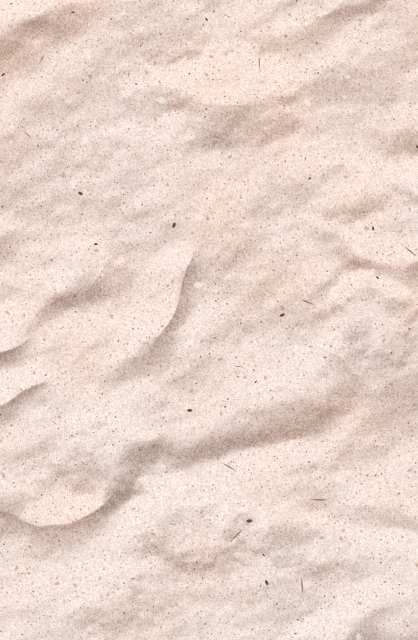
Write a Shadertoy shader that draws this texture.

```glsl
// Pale, trampled beach sand: a height field of short ridges, raised pads and
// soft noise is lit from above by its slope, then covered with fine grain,
// mineral specks, shell chips and a few twigs.

#define RIDGE_FREQ   4.6
#define RIDGE_HEIGHT 0.046
#define PAD_CELLS    4.6
#define PAD_HEIGHT   0.027
#define RELIEF       0.20
#define GRAIN        0.115
#define SAND_COLOR   vec3(0.928, 0.846, 0.804)
#define TONE_SLOPE   vec3(0.92, 1.00, 1.04)
#define RUST_COLOR   vec3(0.66, 0.47, 0.38)
#define DARK_COLOR   vec3(0.25, 0.20, 0.19)
#define SHELL_COLOR  vec3(1.00, 0.96, 0.93)

float hash(vec2 p) {
    vec3 q = fract(vec3(p.xyx) * 0.1031);
    q += dot(q, q.yzx + 33.33);
    return fract((q.x + q.y) * q.z);
}

vec2 hash2(vec2 p) {
    return vec2(hash(p + 17.3), hash(p + 71.9));
}

mat2 rotation(float a) {
    float c = cos(a), s = sin(a);
    return mat2(c, s, -s, c);
}

float noise(vec2 p) {
    vec2 i = floor(p), f = p - i;
    f = f * f * f * (f * (f * 6.0 - 15.0) + 10.0);
    return mix(mix(hash(i), hash(i + vec2(1, 0)), f.x),
               mix(hash(i + vec2(0, 1)), hash(i + vec2(1, 1)), f.x), f.y);
}

float fbm(vec2 p) {
    float sum = 0.0, amp = 0.5;
    for (int i = 0; i < 4; i++) {
        sum += amp * noise(p);
        p = rotation(0.6) * p * 2.1 + 9.7;
        amp *= 0.48;
    }
    return sum;
}

// Slow rise, then a steep face whose crest is crisp only in places
float ridges(vec2 p) {
    vec2 along = rotation(-0.45) * p;
    float bend = 1.3 * noise(along * vec2(3.2, 3.8) + 3.1) + 0.7 * noise(p * 8.5 + 14.0)
               + 0.18 * noise(p * 21.0);
    float f = fract(-along.y * RIDGE_FREQ + bend);
    float rise = smoothstep(0.0, 0.62, f);
    float fall = clamp((1.0 - f) / 0.38, 0.0, 1.0);
    float crisp = smoothstep(0.35, 0.75, noise(p * 7.0 + 33.0));
    fall = mix(smoothstep(0.0, 1.0, fall), fall * fall, crisp);
    float patches = smoothstep(0.30, 0.85, noise(along * vec2(6.5, 8.0) + 21.0));
    return min(rise, fall) * patches;
}

// Scattered rounded pads; the rims run from soft to defined
float pads(vec2 p) {
    vec2 g = p * PAD_CELLS, cell = floor(g);
    float wobble = 1.1 * (fbm(p * 11.0) - 0.455), sum = 0.0;
    float inner = mix(0.15, 0.70, noise(p * 7.0 + 52.0));
    for (int y = -1; y <= 1; y++)
    for (int x = -1; x <= 1; x++) {
        vec2 id = cell + vec2(x, y), r = hash2(id);
        vec2 d = rotation(0.7 - 1.6 * r.x) * (g - id - 0.1 - 0.8 * r);
        d /= vec2(0.32 + 0.30 * r.y, 0.20 + 0.18 * hash(id + 2.2));
        sum += (1.0 - smoothstep(inner, 1.08, length(d) + wobble)) * hash(id + 5.5);
    }
    return sum;
}

float height(vec2 p) {
    vec2 along = rotation(-0.45) * p;
    return RIDGE_HEIGHT * ridges(p) + PAD_HEIGHT * pads(p)
         + 0.062 * fbm(along * vec2(5.0, 7.5) + 40.0);
}

// One jittered, turned ellipse in a share of the cells of a turned grid
float specks(vec2 p, float cells, float share, vec2 size, float pixel) {
    p = rotation(cells) * p + cells;
    vec2 id = floor(p * cells), r = hash2(id);
    vec2 d = p - (id + 0.18 + 0.64 * r) / cells;
    d = rotation(6.283 * hash(id + 3.7)) * d;
    size *= 0.5 + 0.8 * hash(id + 5.9);
    float dist = (length(d / size) - 1.0) * size.y;
    float present = step(hash(id + 8.1), share);
    return present * (1.0 - smoothstep(-0.5 * pixel, 0.6 * pixel, dist));
}

void mainImage(out vec4 fragColor, in vec2 fragCoord) {
    vec2 p = fragCoord / iResolution.y;
    float pixel = 1.0 / iResolution.y;

    // Relief: surfaces that fall toward the light are bright
    vec2 toLight = 0.004 * vec2(-0.30, 0.95);
    float tone = RELIEF * (height(p) - height(p + toLight)) / 0.004;
    tone = tone > 0.0 ? tone : tone / (1.0 - 1.8 * tone);

    // Broad hollows and a slightly darker far end, with levelled highlights
    tone += 0.14 * (fbm(rotation(-0.5) * p * vec2(3.0, 5.5) + 80.0) - 0.455);
    tone += mix(0.030, -0.020, p.y);
    tone = tone > 0.0 ? 0.062 * (1.0 - exp(-tone / 0.062)) : tone;

    // Grain, a little rougher in the shaded hollows
    float grain = noise(rotation(0.6) * p * 520.0) - 0.5
                + 0.4 * (noise(rotation(1.1) * p * 270.0 + 7.0) - 0.5);
    tone += GRAIN * grain * (1.0 - 1.5 * min(tone, 0.0));
    vec3 col = SAND_COLOR + TONE_SLOPE * tone;

    // Patches of warmer sand
    float warmth = fbm(p * 9.0 + 60.0) - 0.455 + 0.3 * (p.y - 0.5);
    col += warmth * vec3(0.030, -0.015, -0.045);

    // Mineral specks, shell chips and twigs
    col = mix(col, RUST_COLOR, 0.45 * specks(p, 125.0, 0.30, vec2(0.0013, 0.0010), pixel));
    col = mix(col, RUST_COLOR, 0.40 * specks(p, 38.0, 0.10, vec2(0.0032, 0.0019), pixel));
    col = mix(col, DARK_COLOR, 0.45 * specks(p, 67.0, 0.11, vec2(0.0013, 0.0010), pixel));
    col = mix(col, DARK_COLOR, 0.80 * specks(p, 17.0, 0.06, vec2(0.0034, 0.0019), pixel));
    col = mix(col, SHELL_COLOR, 0.60 * specks(p, 22.0, 0.10, vec2(0.0055, 0.0038), pixel));
    col = mix(col, RUST_COLOR * 0.75, 0.65 * specks(p, 15.0, 0.06, vec2(0.0085, 0.0010), pixel));

    fragColor = vec4(clamp(col, 0.0, 1.0), 1.0);
}
```
